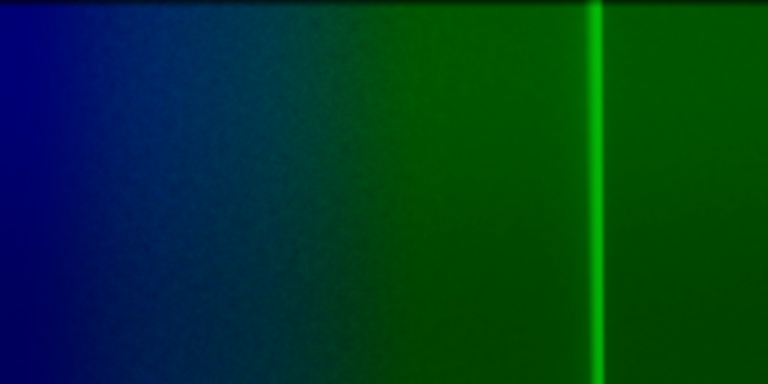
This background is drawn by a Shadertoy shader. Its source:

```glsl
const vec3 BEAM_COLOR = vec3(0.02, 0.75, 0.03);
const vec3 HALO_COLOR = vec3(0.0, 0.17, 0.0);
const mat2 OCTAVE_TURN = mat2(1.6, 1.2, -1.2, 1.6);

vec2 hashGradient(vec2 cell) {
    vec2 h = vec2(dot(cell, vec2(127.1, 311.7)), dot(cell, vec2(269.5, 183.3)));
    return 2.0 * fract(sin(h) * 43758.5) - 1.0;
}

float gradientNoise(vec2 p) {
    vec2 i = floor(p);
    vec2 f = p - i;
    vec2 u = f * f * (3.0 - 2.0 * f);
    float a = dot(hashGradient(i), f);
    float b = dot(hashGradient(i + vec2(1, 0)), f - vec2(1, 0));
    float c = dot(hashGradient(i + vec2(0, 1)), f - vec2(0, 1));
    float d = dot(hashGradient(i + vec2(1, 1)), f - vec2(1, 1));
    return mix(mix(a, b, u.x), mix(c, d, u.x), u.y);
}

// Octaves are rotated so that the grain favours no axis
float fractalNoise(vec2 p, int octaves) {
    float sum = 0.0;
    float amplitude = 0.5;
    for (int i = 0; i < octaves; i++) {
        p = OCTAVE_TURN * p + 17.3;
        sum += amplitude * gradientNoise(p);
        amplitude *= 0.8;
    }
    return sum;
}

// Linear ramp from 0 to 1 between two positions
float ramp(float start, float end, float x) {
    return clamp((x - start) / (end - start), 0.0, 1.0);
}

// Blue on the left turning through teal to green on the right
vec3 spectrum(float x) {
    float green = 0.15 * smoothstep(0.02, 0.22, x) + 0.11 * ramp(0.20, 0.42, x)
                + 0.08 * smoothstep(0.40, 0.56, x) - 0.01 * ramp(0.80, 1.0, x);
    float blue = 0.46 - 0.07 * smoothstep(0.02, 0.20, x) - 0.13 * ramp(0.20, 0.38, x)
               - 0.26 * smoothstep(0.34, 0.56, x);
    return vec3(0.0, green, blue);
}

// Dimming toward the floor, with a thin soft shade at the top
float verticalLight(float y) {
    float falloff = mix(0.78, 1.0, smoothstep(0.1, 0.85, y));
    return falloff * mix(0.35, 1.0, smoothstep(1.004, 0.975, y));
}

// Rounded core with a long left flank and a steeper right edge
float beamCore(float offset, float leftReach) {
    return smoothstep(-leftReach, 0.002, offset) * smoothstep(0.012, 0.003, offset);
}

float beamHalo(float offset) {
    float reach = offset < 0.0 ? 0.022 : 0.008;
    return exp(-abs(offset) / reach);
}

void mainImage(out vec4 fragColor, in vec2 fragCoord) {
    vec2 uv = fragCoord / iResolution.xy;
    vec2 p = fragCoord / iResolution.y;

    // Mottled wall lit by the spectrum
    float mottling = fractalNoise(p * 17.0, 3);
    float blueMottling = fractalNoise(p * 15.0 + 41.0, 3);
    float leftSide = smoothstep(0.04, 0.15, uv.x) * smoothstep(0.65, 0.4, uv.x);
    vec3 color = spectrum(uv.x) * verticalLight(uv.y);
    color *= 1.0 + 0.08 * mottling;
    color.g += 0.045 * mottling * leftSide;
    color.b += 0.050 * blueMottling * leftSide * smoothstep(0.55, 0.4, uv.x);

    // Slightly tilted vertical beam, narrowing toward the floor
    float offset = uv.x - mix(0.7785, 0.776, uv.y);
    float beamLight = mix(0.94, 1.0, uv.y) * mix(0.6, 1.0, smoothstep(1.004, 0.975, uv.y));
    float leftReach = mix(0.014, 0.019, uv.y);
    color += HALO_COLOR * beamHalo(offset) * beamLight * 0.7;
    color = mix(color, BEAM_COLOR * beamLight, 0.92 * beamCore(offset, leftReach));

    fragColor = vec4(clamp(color, 0.0, 1.0), 1.0);
}
```
